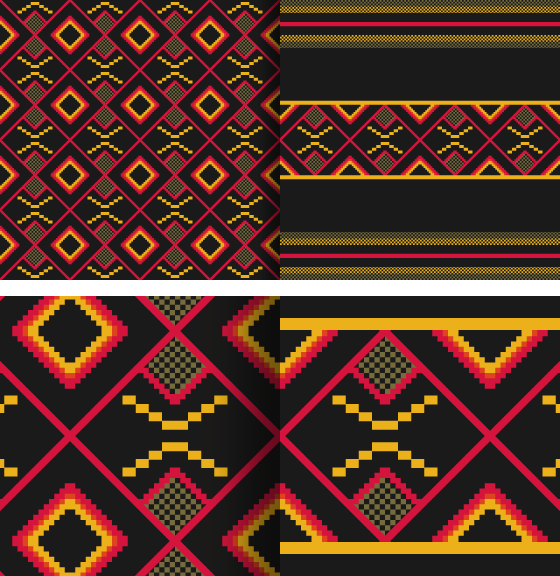
Top: the whole. Bottom: its middle third, enlarged.
Write a Shadertoy shader that draws this pattern.

```glsl
// Woven diamond lattice panel beside a dark cloth with striped borders and a lattice band.

const vec3 DARK = vec3(0.105, 0.102, 0.100);
const vec3 RED = vec3(0.83, 0.08, 0.24);
const vec3 ORANGE = vec3(0.87, 0.27, 0.11);
const vec3 GOLD = vec3(0.92, 0.69, 0.10);
const vec3 OLIVE = vec3(0.46, 0.42, 0.24);

float diamond(vec2 p) {
    return abs(p.x) + abs(p.y);
}

// Alternating stitches of one thread on the dark ground
vec3 checker(vec2 p, vec3 thread) {
    vec2 stitch = floor(p);
    return mod(stitch.x + stitch.y, 2.0) < 0.5 ? thread : DARK;
}

// Coordinates are in stitches; one repeat is 40 by 40
vec3 lattice(vec2 p) {
    vec3 color = DARK;
    vec2 snapped = floor(p) + 0.5;

    // Concentric stepped diamonds
    float ring = diamond(mod(snapped + vec2(20.0, 0.0), 40.0) - 20.0);
    if (ring > 6.5 && ring < 11.5)
        color = ring < 8.5 ? GOLD : ring < 9.5 ? ORANGE : RED;

    // Dotted corners with a stepped red chevron
    vec2 corner = abs(mod(snapped + vec2(0.0, 20.0), 40.0) - 20.0);
    if (corner.x + corner.y < 20.0) {
        float rise = corner.y - corner.x;
        if (rise > 7.5) color = checker(p, OLIVE);
        else if (rise > 5.5) color = RED;
    }

    // Crossed arms made of stepped blocks
    vec2 arm = abs(mod(p + vec2(0.0, 20.0), 40.0) - 20.0);
    float block = floor(arm.x / 2.5);
    float height = arm.y - 1.2 - 1.6 * block;
    if (block < 4.0 && height > 0.0 && height < 1.7) color = GOLD;

    // Diagonal lines
    float line = diamond(mod(p + vec2(20.0, 0.0), 40.0) - 20.0);
    if (abs(line - 20.0) < 1.0) color = RED;
    return color;
}

vec3 borderedCloth(vec2 p) {
    float fromMiddle = abs(p.y - 80.0);
    if (fromMiddle < 20.2) return lattice(p);
    if (fromMiddle < 22.5) return GOLD;

    // Mirrored stripes around a solid red line
    float fromStripe = abs(fromMiddle - 66.25);
    if (fromStripe < 1.25) return RED;
    if (fromStripe > 6.25 && fromStripe < 10.0) return checker(p, GOLD);
    if (fromStripe > 10.0 && fromStripe < 13.75) return checker(p, OLIVE);
    return DARK;
}

vec3 textile(vec2 uv) {
    vec2 p = uv * 160.0;
    float seam = 0.5 * iResolution.x / iResolution.y;
    if (uv.x > seam) return borderedCloth(p);

    // Soft shadow where the left panel meets the cloth
    float shadow = smoothstep(seam - 0.09, seam, uv.x);
    return lattice(p) * (1.0 - 0.5 * shadow);
}

void mainImage(out vec4 fragColor, in vec2 fragCoord) {
    // Average a 4 by 4 grid of samples to smooth the edges
    vec3 sum = vec3(0.0);
    for (int i = 0; i < 16; i++) {
        vec2 offset = (vec2(i % 4, i / 4) + 0.5) / 4.0 - 0.5;
        sum += textile((fragCoord + offset) / iResolution.y);
    }
    fragColor = vec4(sum / 16.0, 1.0);
}
```
